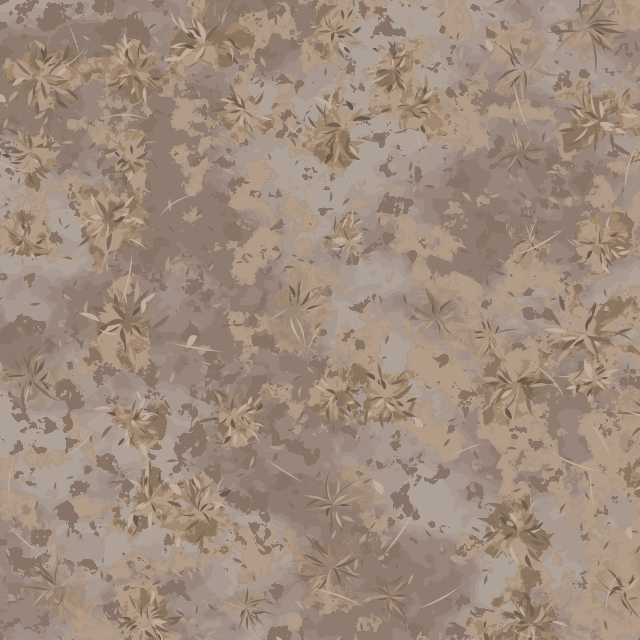
Reproduce this texture procedurally as a WebGL 1 fragment shader.

```glsl
precision highp float;
uniform vec2 u_resolution;

const vec3 DARK = vec3(0.46, 0.39, 0.33);
const vec3 TAN = vec3(0.63, 0.53, 0.43);
const vec3 STRAW = vec3(0.70, 0.61, 0.53);
const vec3 PALE = vec3(0.76, 0.68, 0.61);

vec3 hash3(vec2 c) {
  vec3 q = fract(c.xyx * vec3(0.1031, 0.1030, 0.0973));
  q += dot(q, q.yxz + 33.33);
  return fract((q.xxy + q.yzz) * q.zyx);
}

// Smooth cellular noise: random cell values blended by distance
float cellular(vec2 p) {
  vec2 base = floor(p);
  float sum = 0.0, total = 0.0;
  for (int j = -1; j <= 1; j++)
    for (int i = -1; i <= 1; i++) {
      vec2 cell = base + vec2(float(i), float(j));
      vec3 h = hash3(cell + 51.0);
      vec2 d = p - cell - h.xy;
      float w = exp2(-10.0 * dot(d, d));
      sum += w * h.z;
      total += w;
    }
  return sum / total;
}

float layered(vec2 p, float gain) {
  float sum = 0.0, total = 0.0, amp = 1.0;
  for (int i = 0; i < 5; i++) {
    sum += amp * cellular(p);
    total += amp;
    amp *= gain;
    p = mat2(1.68, 1.26, -1.26, 1.68) * p + 9.7;
  }
  return sum / total;
}

float edge(float level, float value) {
  return smoothstep(level - 0.008, level + 0.008, value);
}

// Coverage of a curved, pointed blade growing from the origin
float blade(vec2 p, float angle, float len, float width, float bend, float aa) {
  vec2 dir = vec2(cos(angle), sin(angle));
  float t = dot(p, dir) / len;
  float side = dot(p, vec2(-dir.y, dir.x)) - bend * len * t * t;
  return 1.0 - smoothstep(-aa, aa, abs(side) - width * 4.0 * t * (1.0 - t));
}

vec3 ground(vec2 uv) {
  float g = layered(uv * vec2(4.0, 5.0) + 3.0, 0.62);
  vec3 col = mix(vec3(0.56, 0.485, 0.44), vec3(0.595, 0.525, 0.485), edge(0.39, g));
  col = mix(col, vec3(0.625, 0.56, 0.525), edge(0.47, g));
  col = mix(col, vec3(0.655, 0.60, 0.565), edge(0.53, g));
  return mix(col, vec3(0.68, 0.63, 0.595), edge(0.61, g));
}

// One loose blade or chip in some of the cells
vec3 scatter(vec3 col, vec2 p, float share, float len, float width, vec3 tint, float aa) {
  vec2 base = floor(p);
  for (int j = -1; j <= 1; j++)
    for (int i = -1; i <= 1; i++) {
      vec2 cell = base + vec2(float(i), float(j));
      vec3 h = hash3(cell + 211.0);
      if (h.z > share) continue;
      vec3 k = hash3(cell + 83.0);
      float size = 0.5 + 0.5 * k.y;
      float a = blade(p - cell - h.xy, 6.283 * k.x, len * size, width * size, k.z - 0.5, aa);
      col = mix(col, tint, a);
    }
  return col;
}

// Dry tufts: a ragged bed of litter under blades that fan outward
vec3 tufts(vec3 col, vec2 p, float grain, float mottle, float aa) {
  vec2 base = floor(p);
  for (int j = -1; j <= 1; j++)
    for (int i = -1; i <= 1; i++) {
      vec2 cell = base + vec2(float(i), float(j));
      vec3 h = hash3(cell + 7.0);
      vec2 q = p - cell - 0.15 - 0.7 * h.xy;
      float size = mix(0.2, 0.46, h.z);
      float r = length(q);
      if (h.z < 0.18 || r > size * 1.8) continue;
      float dry = hash3(cell + 31.0).x;
      float lush = step(0.35, dry);
      float bed = 0.8 - r / size + 2.4 * (grain - 0.5);
      vec3 litter = mix(mix(DARK, TAN, 0.45), TAN, edge(0.43, mottle));
      litter = mix(litter, STRAW, edge(0.56, mottle));
      col = mix(col, litter, smoothstep(-0.04, 0.04, bed) * mix(0.3, 0.95, lush));
      for (int k = 0; k < 38; k++) {
        float n = float(k);
        if (n > mix(18.0, 38.0, lush)) break;
        vec3 b = hash3(cell * 37.0 + vec2(n, n * 2.3));
        vec3 s = hash3(cell * 19.0 + vec2(n * 3.1, n + 140.0));
        float angle = 6.283 * b.x;
        vec2 root = vec2(cos(angle), sin(angle)) * size * b.y * mix(0.3, 0.75, lush);
        float len = size * mix(0.3, mix(0.95, 0.6, lush), s.x);
        float width = size * mix(0.025, mix(0.045, 0.075, lush), s.y);
        float a = blade(q - root, angle + 1.8 * (b.z - 0.5), len, width, s.y - 0.5, aa);
        float tone = s.z + 0.35 * (dry - 0.6);
        vec3 tint = mix(DARK * mix(0.88, 1.15, s.x), TAN, step(0.38, tone));
        tint = mix(tint, STRAW, step(0.62, tone));
        col = mix(col, mix(tint, PALE, step(0.84, tone)), a);
      }
    }
  return col;
}

void main() {
  float side = min(u_resolution.x, u_resolution.y);
  vec2 uv = gl_FragCoord.xy / side;
  float px = 0.7 / side;
  float grain = layered(uv * 22.0, 0.6);
  float mottle = layered(uv * 38.0 + 40.0, 0.5);
  float dryness = cellular(uv * 3.5 + 7.0) - 0.5 + 0.3 * (uv.x - uv.y);

  // Bare soil with sandy flakes and dark crumbs
  vec3 col = ground(uv);
  float flake = grain + 0.25 * dryness;
  col = mix(col, vec3(0.67, 0.585, 0.515), edge(0.61, flake));
  col = mix(col, STRAW, edge(0.68, flake));
  col = mix(col, vec3(0.53, 0.455, 0.40), edge(0.66, mottle - 0.15 * dryness));

  // Loose litter, tufts, then stray straws and chips
  col = scatter(col, uv * 34.0, 0.22, 0.6, 0.08, DARK * 1.12, px * 34.0);
  col = scatter(col, uv * 29.0 + 60.0, 0.28, 0.65, 0.09, STRAW, px * 29.0);
  col = tufts(col, uv * 7.0, grain, mottle, px * 7.0);
  col = scatter(col, uv * 9.0 + 20.0, 0.25, 0.75, 0.014, PALE, px * 9.0);
  col = scatter(col, uv * 12.0 + 90.0, 0.1, 0.3, 0.08, PALE, px * 12.0);
  gl_FragColor = vec4(col, 1.0);
}
```
